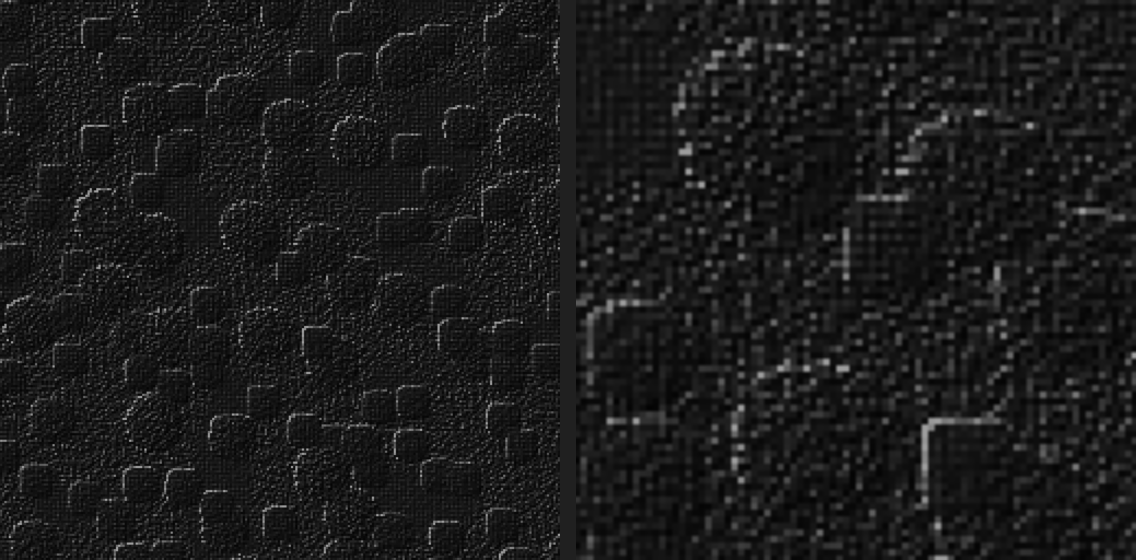
Left: the whole. Right: its middle third, enlarged.
Give the GLSL for this texture, as a Shadertoy shader.

```glsl
const float GRAINS = 256.0;     // grain cells across the canvas
const float DISCS = 11.0;       // disc sites across the canvas
const float MID_GRAY = 0.086;
const float MAX_GRAY = 0.62;
const vec2 TO_LIGHT = vec2(-1.0, 1.0);

float hash(vec2 p) {
    return fract(sin(dot(p, vec2(127.1, 311.7))) * 43758.5453);
}

float valueNoise(vec2 p) {
    vec2 i = floor(p), f = fract(p);
    f = f * f * (3.0 - 2.0 * f);
    float low = mix(hash(i), hash(i + vec2(1, 0)), f.x);
    float high = mix(hash(i + vec2(0, 1)), hash(i + vec2(1, 1)), f.x);
    return mix(low, high, f.y);
}

// Distance that runs from round (power 2) to rounded square (power 4)
float softLength(vec2 d, float power) {
    vec2 a = pow(abs(d) + 1e-4, vec2(power));
    return pow(a.x + a.y, 1.0 / power);
}

// Topmost disc at a grain: x = level, y = roughness, z = slope shading
vec3 surface(vec2 grain) {
    vec2 p = (grain + 0.5) / GRAINS * DISCS;
    vec2 site = floor(p);
    float patchy = smoothstep(0.22, 0.5, valueNoise(p * 0.9 + 31.0));
    vec3 top = vec3(0.0, mix(0.35, 1.0, patchy), 0.0);
    for (int y = -1; y <= 1; y++) {
        for (int x = -1; x <= 1; x++) {
            vec2 id = site + vec2(x, y);
            if (hash(id + 71.3) > 0.87) continue;
            vec2 center = id + vec2(hash(id + 5.1), hash(id + 17.7));
            float size = smoothstep(0.35, 1.0, hash(id + 43.9));
            float radius = mix(0.32, 0.54, size);
            float ragged = size * 0.16 * (hash(grain + 9.4) - 0.5);
            vec2 d = (p - center) / radius;
            float dist = softLength(d, mix(4.0, 2.2, size)) + ragged;
            float level = mix(0.55, 1.0, hash(id + 88.2));
            if (dist < 1.0 && level > top.x) {
                float rings = 0.13 * cos(dist * radius * 55.0);
                float slope = 0.16 * dot(d, TO_LIGHT) - 0.1;
                top = vec3(level, mix(0.5, 1.0, size), slope + rings);
            }
        }
    }
    return top;
}

// Emboss the discs and the grain, lit from the upper left
float grainGray(vec2 grain) {
    vec3 here = surface(grain);
    float step = here.x - surface(grain + TO_LIGHT).x;
    float rim = step > 0.0 ? 1.75 * step : 0.7 * step;
    float grit = hash(grain) - hash(grain + TO_LIGHT);
    vec2 parity = 1.0 - 2.0 * mod(grain, 2.0);
    float weave = 0.2 * (parity.x + parity.y) * (1.3 - here.y);
    float tone = rim + 1.75 * here.y * grit + weave + here.z;
    return min(MID_GRAY * exp(tone), MAX_GRAY);
}

void mainImage(out vec4 fragColor, in vec2 fragCoord) {
    vec2 p = fragCoord / iResolution.xy * GRAINS - 0.5;
    vec2 cell = floor(p);

    // Crisp blend between neighbouring grains
    vec2 blend = smoothstep(0.12, 0.88, fract(p));
    float low = mix(grainGray(cell), grainGray(cell + vec2(1, 0)), blend.x);
    float high = mix(grainGray(cell + vec2(0, 1)), grainGray(cell + vec2(1, 1)), blend.x);
    fragColor = vec4(vec3(mix(low, high, blend.y)), 1.0);
}
```
